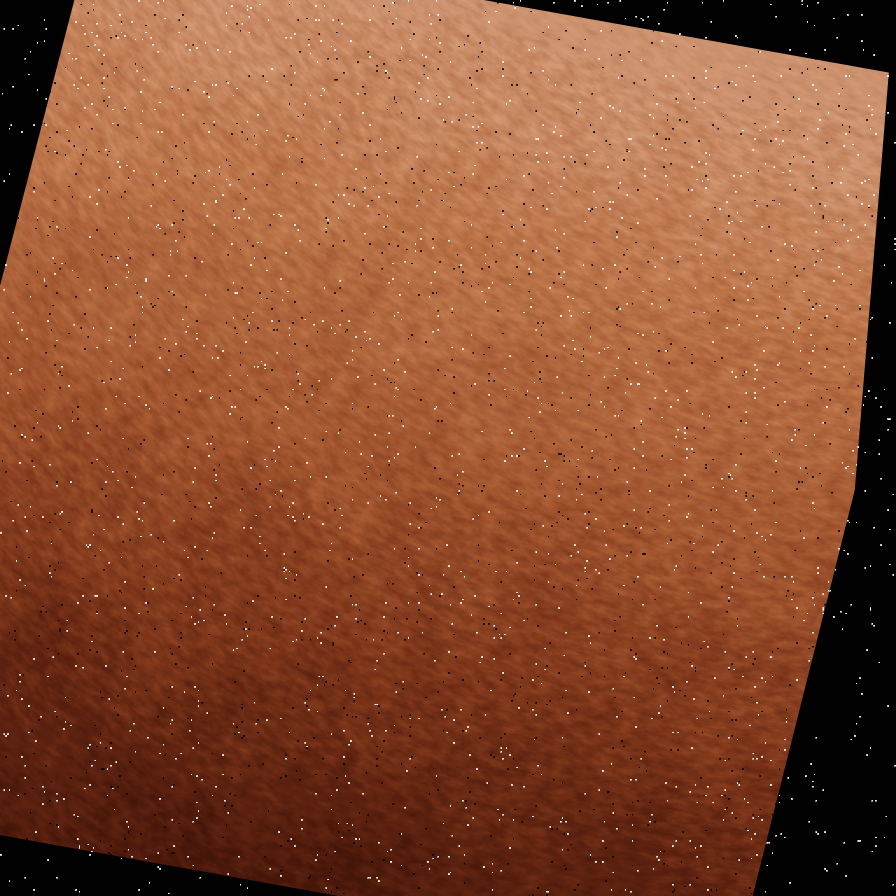
Reproduce this texture procedurally as a WebGL 1 fragment shader.

```glsl
precision highp float;
uniform vec2 u_resolution;

// Palette, from shadow to highlight
const vec3 BACKDROP = vec3(0.003, 0.002, 0.002);
const vec3 SHADOW = vec3(0.27, 0.085, 0.035);
const vec3 UMBER = vec3(0.36, 0.13, 0.06);
const vec3 RUST = vec3(0.49, 0.21, 0.10);
const vec3 COPPER = vec3(0.63, 0.33, 0.18);
const vec3 TAN = vec3(0.73, 0.45, 0.28);
const vec3 HIGHLIGHT = vec3(0.80, 0.57, 0.43);

// Lighting and surface
const float SIDE_LIGHT = 0.25;
const float BLOTCH_SCALE = 9.0;
const float BLOTCH_SHIFT = 0.13;
const vec2 STREAK_SCALE = vec2(42.0, 75.0);
const float STREAK_SHIFT = 0.17;
const float STREAK_CONTRAST = 0.14;
const vec3 STREAK_TINT = vec3(0.7, 1.0, 1.1);

// Specks
const float SPECK_CELLS = 512.0;
const float SALT_SHARE = 0.006;
const float PEPPER_SHARE = 0.006;

// Corners of the sheet, clockwise; some edges leave the canvas
const vec2 LEFT_LOW = vec2(0.0, 0.681);
const vec2 LEFT_HIGH = vec2(0.083, 1.0);
const vec2 TOP_START = vec2(0.54, 1.0);
const vec2 TOP_RIGHT = vec2(0.992, 0.919);
const vec2 RIGHT_BEND = vec2(0.954, 0.453);
const vec2 RIGHT_LOW = vec2(0.84, 0.0);
const vec2 BOTTOM_START = vec2(0.378, 0.0);
const vec2 BOTTOM_END = vec2(0.0, 0.068);

float hash(vec2 p) {
  vec3 q = fract(vec3(p.xyx) * 0.1031);
  q += dot(q, q.yzx + 33.33);
  return fract((q.x + q.y) * q.z);
}

vec2 gradientAt(vec2 cell) {
  float angle = 6.28318 * hash(cell + 17.0);
  return vec2(cos(angle), sin(angle));
}

float gradientNoise(vec2 p) {
  vec2 i = floor(p);
  vec2 f = fract(p);
  vec2 w = f * f * f * (f * (f * 6.0 - 15.0) + 10.0);
  vec2 e = vec2(1.0, 0.0);
  float low = mix(dot(gradientAt(i), f), dot(gradientAt(i + e), f - e), w.x);
  float high = mix(dot(gradientAt(i + e.yx), f - e.yx),
                   dot(gradientAt(i + 1.0), f - 1.0), w.x);
  return mix(low, high, w.y);
}

float fbm(vec2 p) {
  float sum = 0.0;
  float gain = 0.6;
  for (int k = 0; k < 3; k++) {
    sum += gain * gradientNoise(p);
    p = p * 2.03 + 11.7;
    gain *= 0.55;
  }
  return sum;
}

// Signed distance to the line a-b, positive on its right side
float rightOf(vec2 p, vec2 a, vec2 b) {
  vec2 d = normalize(b - a);
  return dot(p - a, vec2(d.y, -d.x));
}

float sheetDistance(vec2 p) {
  float d = min(rightOf(p, LEFT_LOW, LEFT_HIGH), rightOf(p, TOP_START, TOP_RIGHT));
  d = min(d, rightOf(p, TOP_RIGHT, RIGHT_BEND));
  d = min(d, rightOf(p, RIGHT_BEND, RIGHT_LOW));
  return min(d, rightOf(p, BOTTOM_START, BOTTOM_END));
}

vec3 toneRamp(float t) {
  vec3 c = mix(SHADOW, UMBER, smoothstep(0.02, 0.20, t));
  c = mix(c, RUST, clamp((t - 0.20) / 0.17, 0.0, 1.0));
  c = mix(c, COPPER, clamp((t - 0.37) / 0.22, 0.0, 1.0));
  c = mix(c, TAN, clamp((t - 0.59) / 0.26, 0.0, 1.0));
  return mix(c, HIGHLIGHT, clamp((t - 0.85) / 0.25, 0.0, 1.0));
}

vec3 sheetColor(vec2 p) {
  // Curved coordinates turn the streaks from steep to nearly level
  float along = p.x - 0.6 * p.y;
  float across = p.y + 0.75 * p.x - 0.3 * p.x * p.x + 0.5 * p.x * p.y;
  float streak = fbm(vec2(along, across) * STREAK_SCALE);
  float light = p.y + SIDE_LIGHT * p.x;
  light += BLOTCH_SHIFT * fbm(p * BLOTCH_SCALE) + STREAK_SHIFT * streak;
  return toneRamp(light) * (1.0 + STREAK_CONTRAST * streak * STREAK_TINT);
}

void main() {
  vec2 p = gl_FragCoord.xy / u_resolution;
  float pixel = 1.0 / u_resolution.y;
  float inside = clamp(sheetDistance(p) / pixel + 0.5, 0.0, 1.0);
  vec3 color = mix(BACKDROP, sheetColor(p), inside);

  // Light and dark square specks
  vec2 grid = p * SPECK_CELLS;
  vec2 offset = abs(fract(grid) - 0.5);
  float edge = (0.5 - max(offset.x, offset.y)) / (SPECK_CELLS * pixel);
  float cover = clamp(edge + 0.5, 0.0, 1.0);
  float pick = hash(floor(grid) + 3.0);
  color = mix(color, vec3(1.0), cover * step(pick, SALT_SHARE));
  color = mix(color, vec3(0.0), cover * step(1.0 - PEPPER_SHARE, pick));
  gl_FragColor = vec4(color, 1.0);
}
```
